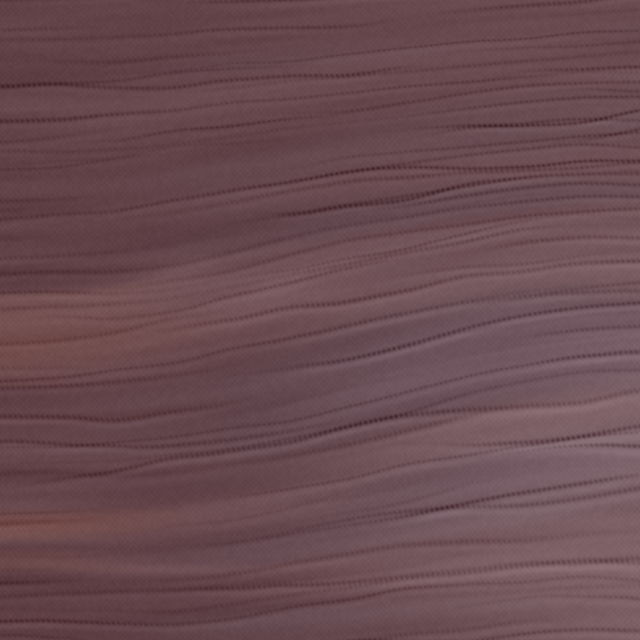
A WebGL 1 fragment shader for this texture:

```glsl
precision highp float;
uniform vec2 u_resolution;

float hash(vec2 p) {
  vec3 q = fract(p.xyx * 0.1031);
  q += dot(q, q.yzx + 33.33);
  return fract((q.x + q.y) * q.z);
}

float noise(vec2 p) {
  vec2 cell = floor(p), f = fract(p);
  f = f * f * (3.0 - 2.0 * f);
  return mix(mix(hash(cell), hash(cell + vec2(1.0, 0.0)), f.x),
             mix(hash(cell + vec2(0.0, 1.0)), hash(cell + 1.0), f.x), f.y);
}

float bell(float d, float width) {
  d /= width;
  return exp(-d * d);
}

// Broken, wandering creases: x is the dark furrow, y the lit lip beside it
vec2 creases(vec2 p, float rows, float seed) {
  vec2 sum = vec2(0.0);
  float row = floor(p.y * rows);
  for (int k = -1; k <= 1; k++) {
    float r = row + float(k);
    float wander = noise(vec2(p.x * 3.5 + seed, r * 7.3 + seed)) - 0.5;
    wander += 0.25 * (noise(vec2(p.x * 11.0 + seed, r * 5.3 + seed)) - 0.5);
    float d = p.y - (r + 0.5 + wander) / rows;
    float presence = noise(vec2(p.x * 3.2 + hash(vec2(r, seed)) * 9.0, r * 3.7 + seed + 40.0));
    presence = smoothstep(0.3, 0.75, presence);
    float width = mix(0.0024, 0.0042, hash(vec2(r, seed + 5.0)));
    sum += presence * vec2(bell(d, width), bell(d + 0.008, 0.005));
  }
  return sum;
}

void main() {
  vec2 uv = gl_FragCoord.xy / u_resolution;

  // Cloth coordinates: folds climb to the right, most steeply at mid height
  float rise = 0.06 + 0.08 * bell(uv.y - 0.5, 0.33);
  float lift = rise * (0.3 * uv.x + 0.7 * smoothstep(0.1, 1.0, uv.x));
  lift += 0.02 * (noise(uv * vec2(2.5, 3.0) + 8.0) - 0.5);
  vec2 cloth = vec2(uv.x, uv.y - lift + 1.0);

  // Soft light from the lower right
  float tone = 0.15 + 0.3 * uv.x;
  tone += 0.5 * smoothstep(0.25, 1.0, uv.x) * smoothstep(0.95, 0.3, uv.y);
  tone += 0.1 * bell(uv.y - 0.35, 0.25);

  // Broad folds and finer pleats, calmer towards the top
  float relief = mix(1.0, 0.5, smoothstep(0.45, 0.8, uv.y));
  float fold = noise(cloth * vec2(1.3, 17.0) + 3.0) - 0.5;
  float pleat = noise(cloth * vec2(2.8, 38.0) + 17.0) - 0.5;
  float ripple = noise(cloth * vec2(5.0, 75.0) + 31.0) - 0.5;
  tone += relief * (0.38 * fold + 0.38 * pleat) + 0.2 * ripple;

  // Thin creases with a stitched edge
  vec2 crease = creases(cloth, 25.0, 3.0) + 0.65 * creases(cloth, 41.0, 71.0);
  float stitch = 0.75 + 0.25 * cos(750.0 * uv.x + 200.0 * uv.y);
  float depth = 0.65 + 0.4 * smoothstep(0.2, 0.9, uv.x);
  tone += depth * (0.34 * crease.y * relief - 0.78 * crease.x * stitch);

  // A few bright ridges
  float ridge = noise(cloth * vec2(1.2, 16.0) + 60.0) - 0.55;
  float ridgeLine = bell(ridge, 0.05) * smoothstep(0.4, 0.8, noise(cloth * vec2(2.0, 9.0) + 90.0));
  tone += 0.26 * relief * ridgeLine;

  // Faint weave and grain
  float weave = cos(770.0 * uv.x) * cos(690.0 * uv.y);
  tone += 0.05 * weave + 0.13 * (noise(uv * 210.0) - 0.5);

  vec3 color = mix(vec3(0.355, 0.235, 0.255), vec3(0.49, 0.378, 0.40), clamp(tone, -0.6, 1.4));

  // Copper sheen on the lower left, slate shade in the hollows
  float copper = smoothstep(0.65, 0.0, uv.x) * bell(uv.y - 0.3, 0.25);
  copper *= smoothstep(-0.15, 0.3, fold) + 0.7 * ridgeLine;
  color += copper * vec3(0.065, 0.018, -0.02);
  float slate = smoothstep(0.0, -0.35, fold) * relief * smoothstep(0.0, 0.7, uv.x);
  color += slate * vec3(-0.015, -0.002, 0.01);

  gl_FragColor = vec4(color, 1.0);
}
```
